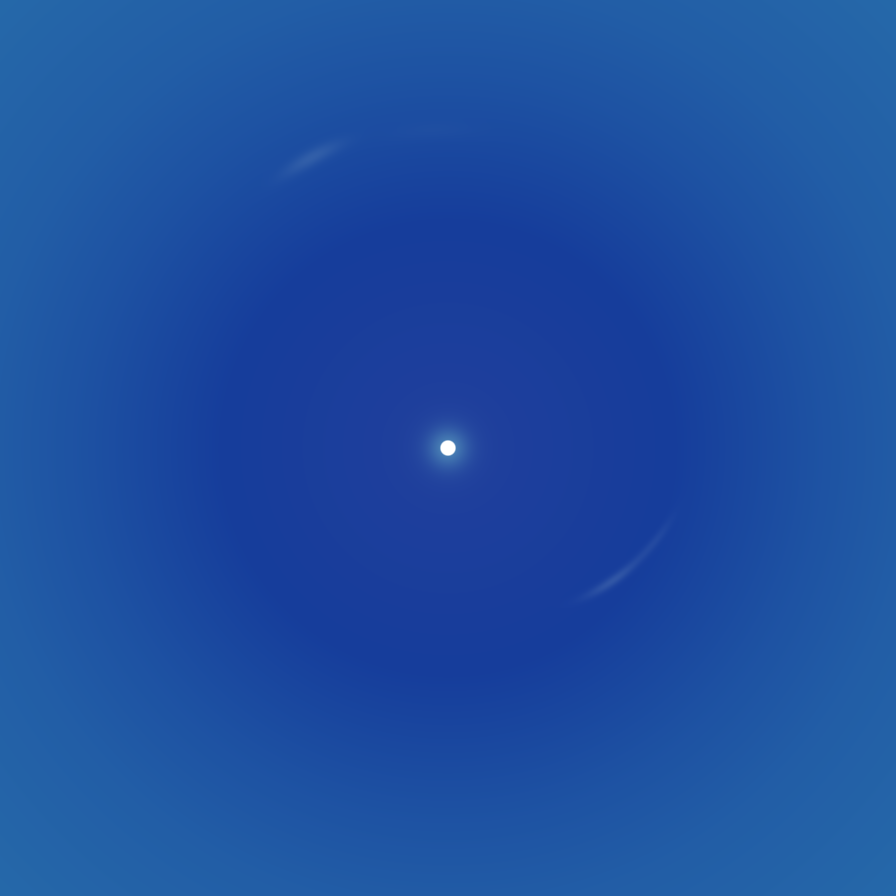
Write a Shadertoy shader that draws this background.

```glsl
// A small white star in a deep blue field that brightens towards the corners,
// with a few faint curved wisps around it. Built in polar coordinates from
// chained radial blends, Gaussian arcs, a soft halo and a smooth-edged disc.

const vec3 CORE_BLUE  = vec3(0.128, 0.247, 0.612);
const vec3 DEEP_BLUE  = vec3(0.085, 0.238, 0.608);
const vec3 MID_BLUE   = vec3(0.115, 0.320, 0.637);
const vec3 OUTER_BLUE = vec3(0.132, 0.365, 0.651);
const vec3 RIM_BLUE   = vec3(0.147, 0.410, 0.663);
const vec3 HALO_COLOR = vec3(0.340, 0.590, 0.740);
const vec3 WISP_COLOR = vec3(0.550, 0.680, 0.790);

float gaussian(float x, float width) {
    float t = x / width;
    return exp(-t * t);
}

// Linear progress from one radius to another, limited to 0..1.
float ramp(float from, float to, float radius) {
    return clamp((radius - from) / (to - from), 0.0, 1.0);
}

// Radial field: each blend carries on where the previous one ends.
vec3 radialField(float radius) {
    vec3 color = mix(CORE_BLUE, DEEP_BLUE, ramp(0.0, 0.25, radius));
    color = mix(color, MID_BLUE, ramp(0.25, 0.41, radius));
    color = mix(color, OUTER_BLUE, ramp(0.41, 0.52, radius));
    return mix(color, RIM_BLUE, ramp(0.52, 0.71, radius));
}

// Soft arc around a polar point (radius, angle); drift is the spiral slope.
float wisp(vec2 polar, vec2 center, float drift, float thickness, float span) {
    float turn = polar.y - center.y;
    turn = atan(sin(turn), cos(turn));
    float offset = polar.x - center.x - drift * turn;
    return gaussian(offset, thickness) * gaussian(turn, span);
}

void mainImage(out vec4 fragColor, in vec2 fragCoord) {
    float unit = min(iResolution.x, iResolution.y);
    vec2 p = (fragCoord - 0.5 * iResolution.xy) / unit;
    vec2 polar = vec2(length(p), atan(p.y, p.x + 1e-7));
    float pixel = 1.0 / unit;

    vec3 color = radialField(polar.x);

    // Faint wisps: upper left, its trailing end, then lower right with a tail.
    float haze = 0.20 * wisp(polar, vec2(0.358, 2.01), -0.02, 0.0085, 0.10);
    haze += 0.035 * wisp(polar, vec2(0.355, 1.62), 0.0, 0.010, 0.14);
    haze += 0.22 * wisp(polar, vec2(0.236, -0.68), 0.068, 0.0055, 0.14);
    haze += 0.10 * wisp(polar, vec2(0.253, -0.43), 0.068, 0.0050, 0.12);
    color = mix(color, WISP_COLOR, haze);

    // Halo and bright star.
    float halo = 0.70 * gaussian(polar.x, 0.021) + 0.10 * gaussian(polar.x, 0.038);
    color = mix(color, HALO_COLOR, halo);
    float star = 1.0 - smoothstep(-pixel, pixel, polar.x - 0.0085);
    color = mix(color, vec3(1.0), star);

    fragColor = vec4(color, 1.0);
}
```
